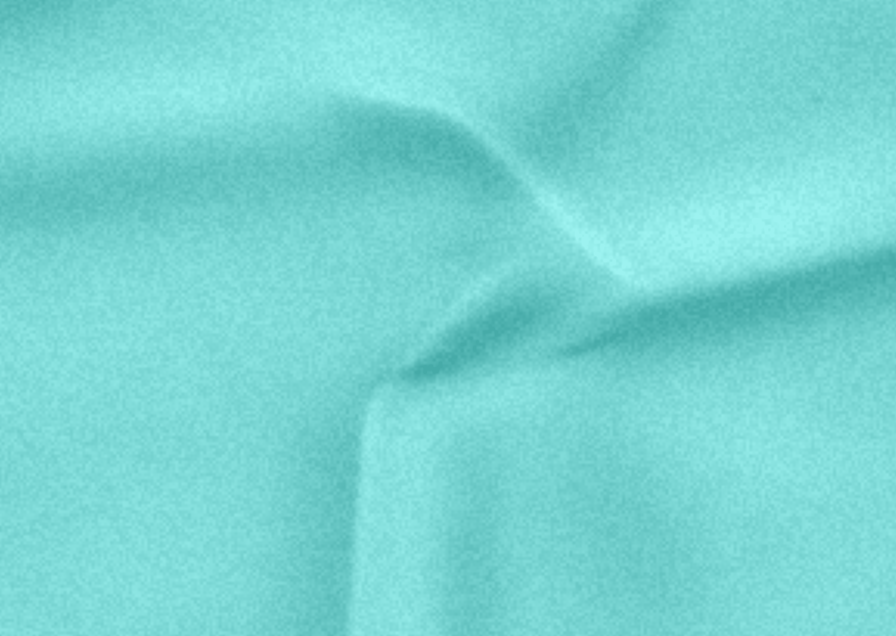
This texture is drawn by a WebGL 1 fragment shader. Its source:

```glsl
precision highp float;
// Softly folded turquoise cloth. Two curved ridges and one long crease are
// shaded by signed distance; rotated Gaussian pools add the broad light and
// shadow, and layered value noise gives the fine woven grain.
uniform vec2 u_resolution;

float hash(vec2 p) {
  vec3 q = fract(p.xyx * 0.1031);
  q += dot(q, q.yzx + 33.33);
  return fract((q.x + q.y) * q.z);
}

float noise(vec2 p) {
  vec2 i = floor(p), f = fract(p);
  f = f * f * (3.0 - 2.0 * f);
  return mix(mix(hash(i), hash(i + vec2(1.0, 0.0)), f.x),
             mix(hash(i + vec2(0.0, 1.0)), hash(i + vec2(1.0, 1.0)), f.x), f.y);
}

// Soft elliptical pool of light or shadow
float pool(vec2 p, vec2 center, vec2 radius, float angle) {
  float c = cos(angle), s = sin(angle);
  vec2 d = p - center;
  vec2 q = vec2(c * d.x + s * d.y, c * d.y - s * d.x) / radius;
  return exp(-dot(q, q));
}

// Bell with a different width on each side of zero
float bell(float d, float below, float above) {
  float q = d / mix(below, above, step(0.0, d));
  return exp(-q * q);
}

// Height of the upper ridge along x
float upperRidge(float x) {
  return 0.838 - 0.288 * smoothstep(0.66, 1.04, x) + 0.2 * max(0.66 - x, 0.0);
}

// Horizontal position of the lower ridge along y
float lowerRidge(float y) {
  return 0.55 + 0.07 * y + 1.4 * pow(max(y - 0.34, 0.0001), 1.4);
}

float clothLight(vec2 p) {
  float light = 0.71;

  // Broad pools across the left and top
  light -= 0.44 * pool(p, vec2(0.03, 0.69), vec2(0.36, 0.07), 0.13);
  light -= 0.18 * pool(p, vec2(0.42, 0.73), vec2(0.25, 0.08), 0.15);
  light -= 0.55 * pool(p, vec2(0.0, 1.0), vec2(0.2, 0.07), 0.2);
  light += 0.34 * pool(p, vec2(0.27, 0.845), vec2(0.3, 0.07), 0.15);
  light += 0.30 * pool(p, vec2(0.6, 0.93), vec2(0.2, 0.07), -0.3);
  light += 0.16 * pool(p, vec2(0.16, 0.47), vec2(0.34, 0.13), 0.15);
  light += 0.13 * pool(p, vec2(0.22, 0.12), vec2(0.22, 0.14), 0.5);

  // Valley behind the upper ridge, opening to the top edge
  light -= 0.40 * pool(p, vec2(0.89, 0.81), vec2(0.15, 0.075), 0.85);
  light -= 0.38 * pool(p, vec2(1.03, 0.98), vec2(0.13, 0.035), 0.9);
  light -= 0.14 * pool(p, vec2(1.4, 0.95), vec2(0.2, 0.12), 0.3);

  // Lit slope on the right
  light += 0.40 * pool(p, vec2(1.05, 0.62), vec2(0.2, 0.075), 0.2);
  light += 0.34 * pool(p, vec2(1.3, 0.68), vec2(0.22, 0.1), 0.35);

  // Upper ridge: pale crest with shadow beneath
  float slope = (upperRidge(p.x + 0.005) - upperRidge(p.x - 0.005)) * 100.0;
  float d = (p.y - upperRidge(p.x)) / sqrt(1.0 + slope * slope);
  float span = smoothstep(0.46, 0.6, p.x) * (1.0 - smoothstep(0.94, 1.08, p.x));
  light += 0.32 * span * bell(d, 0.010, 0.026);
  light -= 0.34 * span * bell(d + 0.035, 0.07, 0.02) * (1.0 - smoothstep(0.76, 0.9, p.x));
  light -= 0.27 * pool(p, vec2(0.66, 0.755), vec2(0.17, 0.06), 0.1);
  light += 0.22 * pool(p, vec2(0.83, 0.66), vec2(0.1, 0.04), 0.4);
  light -= 0.28 * pool(p, vec2(0.735, 0.61), vec2(0.06, 0.032), 0.2);

  // Lower ridge: bright edge, shaded left flank, lit right flank
  slope = (lowerRidge(p.y + 0.005) - lowerRidge(p.y - 0.005)) * 100.0;
  d = (p.x - lowerRidge(p.y)) / sqrt(1.0 + slope * slope);
  float foot = 1.0 - smoothstep(0.27, 0.45, p.y);
  span = 1.0 - smoothstep(0.52, 0.64, p.y);
  light += 0.26 * span * bell(d - 0.006, 0.010, 0.022) * mix(0.5, 1.0, smoothstep(0.0, 0.3, p.y));
  light -= 0.38 * foot * bell(d + 0.015, 0.10, 0.014);
  light += 0.20 * foot * bell(d - 0.07, 0.05, 0.07);
  light -= 0.30 * pool(p, vec2(0.74, 0.07), vec2(0.055, 0.26), -0.03);

  // Hollow tucked under the lower ridge
  light -= 0.78 * pool(p, vec2(0.775, 0.48), vec2(0.165, 0.046), 0.48);
  light -= 0.50 * pool(p, vec2(0.66, 0.415), vec2(0.06, 0.016), 0.25);
  light += 0.24 * pool(p, vec2(0.77, 0.37), vec2(0.14, 0.04), 0.2);

  // Long crease running to the right edge
  d = p.y - (0.44 + 0.23 * (p.x - 0.856));
  light -= 0.85 * smoothstep(0.82, 1.04, p.x) * bell(d - 0.024, 0.075, 0.030);
  light -= 0.42 * pool(p, vec2(0.91, 0.452), vec2(0.075, 0.013), 0.25);

  // Quiet undulation at the lower right
  light -= 0.24 * pool(p, vec2(0.99, 0.15), vec2(0.1, 0.2), 0.35);
  light += 0.22 * pool(p, vec2(1.2, 0.3), vec2(0.24, 0.1), -0.3);
  light += 0.14 * pool(p, vec2(1.3, 0.06), vec2(0.2, 0.09), 0.3);
  light -= 0.40 * pool(p, vec2(1.287, 0.843), vec2(0.008, 0.006), 0.0);
  return light;
}

void main() {
  vec2 p = gl_FragCoord.xy / u_resolution.y;

  // Fine weave over faint, larger mottling
  float grain = 0.30 * (noise(p * 205.0) - 0.5);
  grain += 0.14 * (noise(mat2(0.8, 0.6, -0.6, 0.8) * p * 120.0) - 0.5);
  grain += 0.05 * (noise(p * 14.0 + 5.0) - 0.5);

  float light = clamp(clothLight(p) + grain, -0.15, 1.25);
  vec3 color = mix(vec3(0.31, 0.70, 0.69), vec3(0.55, 0.90, 0.89), light);
  gl_FragColor = vec4(color, 1.0);
}
```
